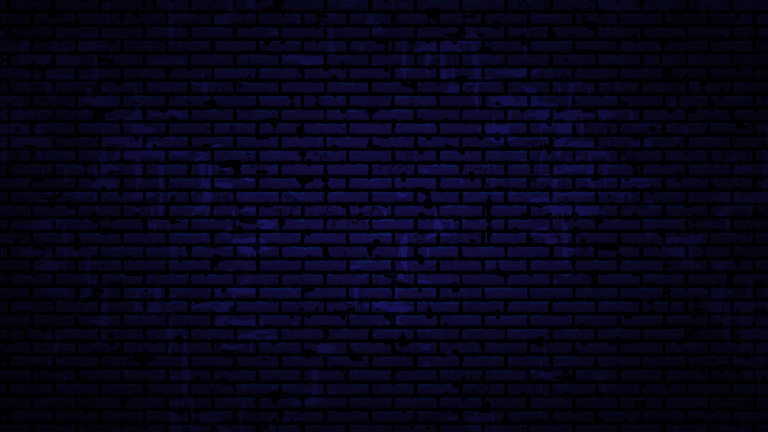
This texture is drawn by a WebGL 1 fragment shader. Its source:

```glsl
precision highp float;
// Dark indigo brick wall in running bond, with worn paint and a soft central glow.

uniform vec2 u_resolution;

#define COLUMNS 17.0          // bricks across
#define ROWS 31.5             // courses from top to bottom
#define BOND_SHIFT vec2(0.30, 0.125)
#define BRICK_ASPECT 3.29     // cell width over cell height
#define JOINT vec2(0.20, 0.25) // gap widths, in course heights
#define RAGGED 0.10           // roughness of the brick outline
#define WEAR_LEVEL 0.78       // higher means fewer worn patches
#define MORTAR_COLOR vec3(0.002, 0.002, 0.018)
#define BRICK_COLOR vec3(0.074, 0.053, 0.248)
#define RIM_COLOR vec3(0.045, 0.120, 0.370)
#define WEAR_COLOR vec3(0.120, 0.105, 0.480)

float hash(vec2 p) {
  vec3 q = fract(vec3(p.xyx) * 0.1031);
  q += dot(q, q.yzx + 33.33);
  return fract((q.x + q.y) * q.z);
}

float noise(vec2 p) {
  vec2 i = floor(p);
  vec2 f = fract(p);
  f = f * f * (3.0 - 2.0 * f);
  float low = mix(hash(i), hash(i + vec2(1.0, 0.0)), f.x);
  float high = mix(hash(i + vec2(0.0, 1.0)), hash(i + vec2(1.0, 1.0)), f.x);
  return mix(low, high, f.y);
}

float fbm(vec2 p) {
  float sum = 0.0;
  float weight = 0.55;
  for (int k = 0; k < 3; k++) {
    sum += weight * noise(p);
    p = p * 2.13 + 17.7;
    weight *= 0.5;
  }
  return sum / 0.9625;
}

float roundedBox(vec2 p, vec2 halfSize, float radius) {
  vec2 q = abs(p) - halfSize + radius;
  return length(max(q, 0.0)) + min(max(q.x, q.y), 0.0) - radius;
}

// Patches and streaks of worn paint, denser toward the sides
float wearMask(vec2 wall, float sideDistance) {
  float region = (noise(wall * 0.22 + 41.0) - 0.5) * 0.5 + 0.12 * sideDistance;
  float flat_ = fbm(wall * vec2(0.55, 1.7) + 7.0) + region;
  float drip = fbm(wall * vec2(1.7, 0.32) + 83.0) + region - 0.03;
  return smoothstep(WEAR_LEVEL, WEAR_LEVEL + 0.06, max(flat_, drip));
}

void main() {
  vec2 uv = gl_FragCoord.xy / u_resolution;
  uv.y = 1.0 - uv.y; // courses are counted from the top
  float aa = ROWS / u_resolution.y;

  // Running bond: alternate courses move by half a brick
  vec2 grid = uv * vec2(COLUMNS, ROWS) + BOND_SHIFT;
  float course = floor(grid.y);
  grid.x += 0.5 * mod(course + 1.0, 2.0);
  vec2 id = vec2(floor(grid.x), course);
  vec2 local = (fract(grid) - 0.5) * vec2(BRICK_ASPECT, 1.0);
  vec2 wall = uv * vec2(COLUMNS * BRICK_ASPECT, ROWS);
  float tone = hash(id + 3.0);

  // Brick outline with rough edges and an occasional chip
  vec2 halfSize = 0.5 * (vec2(BRICK_ASPECT, 1.0) - JOINT);
  halfSize.x -= 0.06 * hash(id + 19.0);
  float dist = roundedBox(local, halfSize, 0.06);
  dist += RAGGED * (noise(wall * 3.5) - 0.5);
  dist += 0.35 * smoothstep(0.76, 0.95, noise(wall * 1.6 + 29.0));
  float brick = 1.0 - smoothstep(-0.6 * aa, 0.6 * aa, dist);

  // Central glow
  vec2 fromCenter = uv - vec2(0.5, 0.48);
  float glow = 0.17 + 0.83 * exp(-dot(fromCenter * fromCenter, vec2(7.0, 5.0)));

  // Brick face: tone per brick, fine grain, darker lower edge
  vec3 face = BRICK_COLOR * (0.90 + 0.16 * tone);
  face *= 0.91 + 0.18 * noise(wall * 4.0 + 53.0);
  face *= 1.0 - 0.28 * smoothstep(0.10, 0.40, local.y);

  // Broken light along the upper edge
  float rimDepth = local.y + halfSize.y - 0.16 * noise(wall * vec2(2.6, 1.0) + 11.0);
  float rim = 1.0 - smoothstep(0.02, 0.04 + aa, rimDepth);
  rim *= smoothstep(0.25, 0.6, noise(wall * vec2(1.1, 0.5) + 61.0));
  face = mix(face, RIM_COLOR, rim * (0.4 + 0.5 * tone));

  // Thin cracks on a few bricks
  float crackLine = abs(fbm(wall * vec2(1.3, 0.7) + 97.0) - 0.5);
  float crack = 1.0 - smoothstep(0.008, 0.02 + 0.2 * aa, crackLine);
  face *= 1.0 - 0.55 * crack * step(0.82, hash(id + 71.0));

  // Worn paint shows strongly on bricks and faintly in the joints
  float wear = wearMask(wall, 2.0 * abs(fromCenter.x));
  face = mix(face, WEAR_COLOR, 0.62 * wear);
  vec3 mortar = mix(MORTAR_COLOR, WEAR_COLOR, 0.14 * wear);

  gl_FragColor = vec4(mix(mortar, face, brick) * glow, 1.0);
}
```
